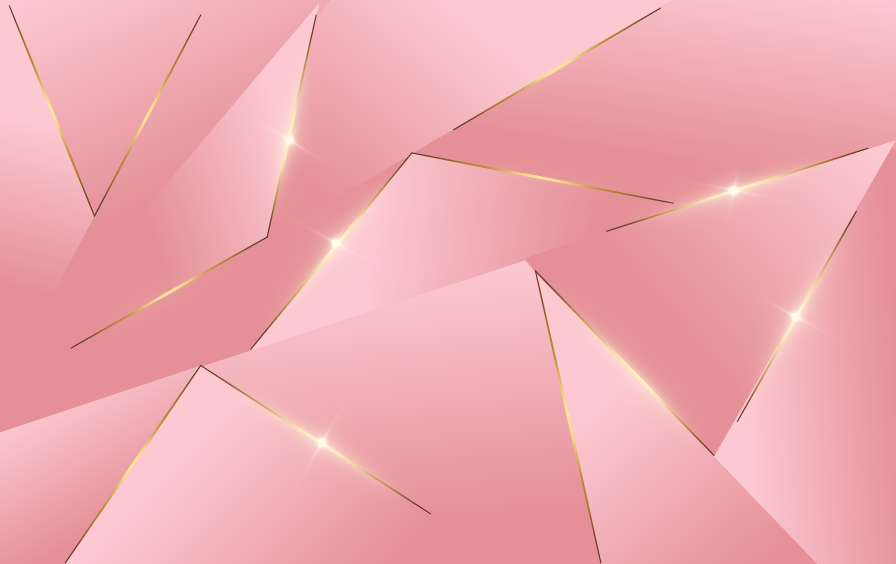
This background is drawn by a WebGL 2 fragment shader. Its source:

```glsl
#version 300 es
precision highp float;
// Overlapping pink paper facets with thin gold edges, soft glows and sparkles.
uniform vec2 u_resolution;
out vec4 outColor;

// Design space: canvas width is 768 units, y runs downward.
const vec2 CANVAS = vec2(768.0, 483.0);
const vec3 ROSE_DARK = vec3(0.898, 0.565, 0.596);
const vec3 ROSE_LIGHT = vec3(0.988, 0.784, 0.820);
const vec3 BROWN = vec3(0.34, 0.19, 0.12);
const vec3 GOLD = vec3(0.72, 0.50, 0.20);
const vec3 SHINE = vec3(1.0, 0.90, 0.58);
const vec3 GLOW = vec3(1.0, 0.95, 0.82);

// Signed distance to a line, positive on its inner side (clockwise order).
float side(vec2 p, vec2 a, vec2 b) {
    vec2 e = normalize(b - a), d = p - a;
    return e.x * d.y - e.y * d.x;
}

// Convex facet abcd, shaded light to dark from g0 to g1.
vec3 facet(vec3 base, vec2 p, float px, vec2 a, vec2 b, vec2 c, vec2 d, vec2 g0, vec2 g1) {
    float inner = min(min(side(p, a, b), side(p, b, c)), min(side(p, c, d), side(p, d, a)));
    vec2 axis = g1 - g0;
    float t = clamp(dot(p - g0, axis) / dot(axis, axis), 0.0, 1.0);
    return mix(base, mix(ROSE_LIGHT, ROSE_DARK, t), smoothstep(-0.5 * px, 0.5 * px, inner));
}

// Gold edge from a to b, brightest at fraction peak, with optional halo.
vec3 goldEdge(vec3 base, vec2 p, float px, vec2 a, vec2 b, float peak, float halo) {
    vec2 e = b - a;
    float t = clamp(dot(p - a, e) / dot(e, e), 0.0, 1.0);
    float dist = length(p - a - e * t);
    float s = t < peak ? t / peak : (1.0 - t) / (1.0 - peak);
    float aura = halo * smoothstep(0.1, 1.0, s);
    base = mix(base, GLOW, 0.75 * aura * exp(-dist / 5.5));
    vec3 metal = mix(BROWN, GOLD, smoothstep(0.0, 0.5, s));
    metal = mix(metal, SHINE, smoothstep(0.45, 1.0, s));
    metal = mix(metal, GLOW, 0.8 * aura);
    float halfWidth = mix(0.45, 1.25, s);
    float cover = clamp((halfWidth - dist) / px + 0.5, 0.0, 1.0);
    return mix(base, metal, cover);
}

// Small bright core with one long and one short ray.
vec3 sparkle(vec3 base, vec2 p, vec2 center, float angle) {
    vec2 d = p - center;
    vec2 q = abs(vec2(cos(angle) * d.x + sin(angle) * d.y, cos(angle) * d.y - sin(angle) * d.x));
    float rays = 0.7 * exp(-q.y / 1.1 - q.x / 13.0) + 0.6 * exp(-q.x / 1.1 - q.y / 8.0);
    float core = exp(-dot(d, d) / 14.0) + 0.35 * exp(-length(d) / 8.0);
    return mix(base, vec3(1.0, 0.98, 0.92), min(rays + core, 1.0));
}

vec3 facets(vec2 p, float w) {
    vec3 col = ROSE_DARK;
    // Upper right and upper middle
    col = facet(col, p, w, vec2(300, -20), vec2(800, -20), vec2(800, 260), vec2(300, 163), vec2(655, -15), vec2(630, 145));
    col = facet(col, p, w, vec2(250, -20), vec2(612, -20), vec2(300, 163), vec2(200, 222), vec2(400, 20), vec2(280, 168));
    // Upper left
    col = facet(col, p, w, vec2(-20, -20), vec2(60, -20), vec2(81, 185), vec2(-20, 376), vec2(45, 110), vec2(12, 245));
    col = facet(col, p, w, vec2(-2, -20), vec2(300, -20), vec2(125, 190), vec2(81, 185), vec2(50, -10), vec2(135, 170));
    col = facet(col, p, w, vec2(274, 2), vec2(229, 203), vec2(115, 268), vec2(115, 190), vec2(250, 130), vec2(122, 175));
    // Centre and right
    col = facet(col, p, w, vec2(353, 131), vec2(577, 174), vec2(455, 230), vec2(208, 308), vec2(320, 190), vec2(505, 212));
    col = facet(col, p, w, vec2(760, 122), vec2(1200, 500), vec2(700, 500), vec2(600, 385), vec2(640, 350), vec2(772, 340));
    col = facet(col, p, w, vec2(450, 221), vec2(768, 120), vec2(612, 391), vec2(459, 232), vec2(740, 125), vec2(575, 270));
    // Bottom
    col = facet(col, p, w, vec2(60, 351), vec2(450, 223), vec2(690, 500), vec2(60, 500), vec2(345, 235), vec2(365, 445));
    col = facet(col, p, w, vec2(-20, 377), vec2(172, 313), vec2(60, 500), vec2(-20, 500), vec2(20, 355), vec2(78, 455));
    col = facet(col, p, w, vec2(172, 313), vec2(462, 500), vec2(250, 500), vec2(44, 500), vec2(190, 360), vec2(325, 490));
    col = facet(col, p, w, vec2(459, 232), vec2(612, 391), vec2(718, 500), vec2(519, 500), vec2(520, 345), vec2(645, 490));
    return col;
}

vec3 goldEdges(vec3 col, vec2 p, float w) {
    col = goldEdge(col, p, w, vec2(8, 5), vec2(81, 185), 0.5, 0.0);
    col = goldEdge(col, p, w, vec2(172, 13), vec2(81, 185), 0.5, 0.0);
    col = goldEdge(col, p, w, vec2(229, 203), vec2(61, 298), 0.5, 0.15);
    col = goldEdge(col, p, w, vec2(566, 7), vec2(389, 111), 0.5, 0.1);
    col = goldEdge(col, p, w, vec2(353, 131), vec2(577, 174), 0.5, 0.1);
    col = goldEdge(col, p, w, vec2(459, 232), vec2(515, 482), 0.5, 0.0);
    col = goldEdge(col, p, w, vec2(172, 313), vec2(56, 482), 0.5, 0.0);
    // Glowing edges
    col = goldEdge(col, p, w, vec2(271, 13), vec2(229, 203), 0.56, 1.0);
    col = goldEdge(col, p, w, vec2(353, 131), vec2(215, 299), 0.46, 0.9);
    col = goldEdge(col, p, w, vec2(744, 127), vec2(520, 198), 0.51, 1.0);
    col = goldEdge(col, p, w, vec2(734, 181), vec2(632, 361), 0.5, 1.0);
    col = goldEdge(col, p, w, vec2(459, 232), vec2(612, 390), 0.6, 1.0);
    return goldEdge(col, p, w, vec2(172, 313), vec2(369, 440), 0.53, 0.9);
}

void main() {
    vec2 uv = gl_FragCoord.xy / u_resolution;
    vec2 p = vec2(uv.x, 1.0 - uv.y) * CANVAS;
    float unitsPerPixel = CANVAS.x / u_resolution.x;
    vec3 col = goldEdges(facets(p, unitsPerPixel), p, unitsPerPixel);
    col = sparkle(col, p, vec2(248, 120), 0.55);
    col = sparkle(col, p, vec2(288, 208), 0.5);
    col = sparkle(col, p, vec2(629, 163), 0.2);
    col = sparkle(col, p, vec2(682, 271), 0.5);
    col = sparkle(col, p, vec2(276, 379), -1.05);
    outColor = vec4(col, 1.0);
}
```
